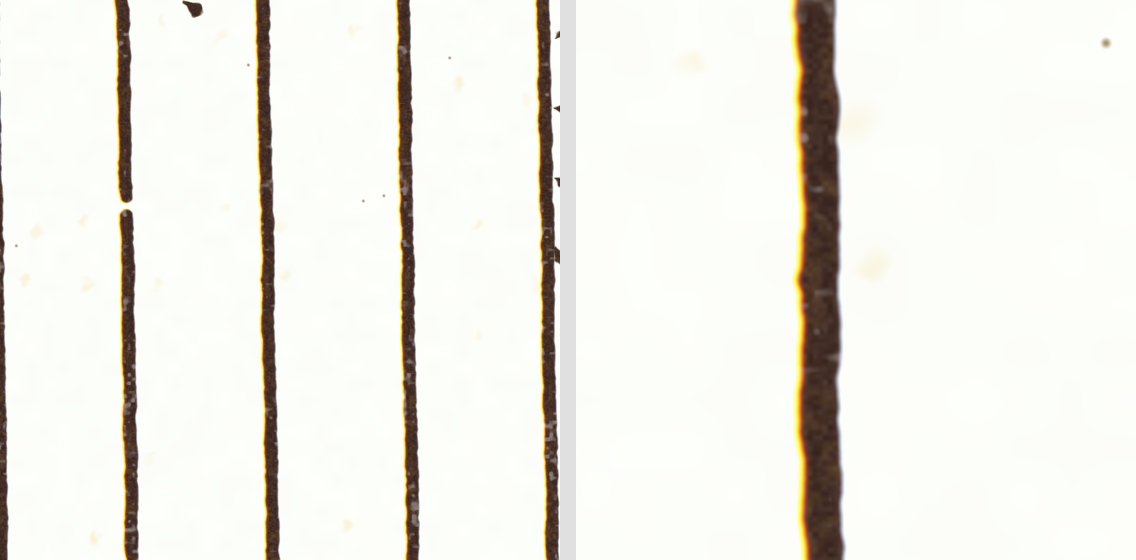
Left: the whole. Right: its middle third, enlarged.
Give the GLSL for this pattern, as a WebGL 1 fragment shader.

```glsl
precision highp float;
// Worn, slightly tilted vertical ink rules with ochre fringes on stained white paper.
uniform vec2 u_resolution;

#define PITCH 0.25
#define FIRST_X -0.021
#define TILT 0.018
#define HALF_WIDTH 0.0108
#define ROUGHNESS 0.0042
#define SOFTNESS 0.0021
#define FRINGE 0.0021
#define GAP_Y 0.632
#define PAPER vec3(0.993, 1.0, 0.985)
#define INK vec3(0.25, 0.17, 0.145)
#define BROWN vec3(0.40, 0.29, 0.18)
#define GREY vec3(0.60, 0.56, 0.55)

float hash(vec2 p) {
  return fract(sin(dot(p, vec2(127.1, 311.7))) * 43758.545);
}

float noise(vec2 p) {
  vec2 i = floor(p), f = fract(p);
  f = f * f * (3.0 - 2.0 * f);
  return mix(mix(hash(i), hash(i + vec2(1.0, 0.0)), f.x),
             mix(hash(i + vec2(0.0, 1.0)), hash(i + 1.0), f.x), f.y);
}

// Distance per colour channel: green and blue reach further to the left
vec3 ruleDistance(vec2 p, float index) {
  float firstShift = 0.018 * (1.0 - step(0.5, index));
  float wobble = 0.004 * (noise(vec2(p.y * 7.0, index * 9.3)) - 0.5)
               + 0.002 * (noise(vec2(p.y * 28.0, index * 5.1)) - 0.5);
  float dx = p.x - FIRST_X - firstShift - PITCH * index + TILT * (p.y - 0.5) - wobble;
  float side = step(0.0, dx) * 17.0 + index * 31.0;
  float rough = 0.6 * noise(vec2(p.y * 48.0, side)) + 0.4 * noise(vec2(p.y * 120.0, side + 7.0));
  float radius = HALF_WIDTH + ROUGHNESS * (rough - 0.5);
  // The second rule is broken, with rounded ends
  float isBroken = 1.0 - step(0.5, abs(index - 1.0));
  float dy = isBroken * max(0.0065 + radius - abs(p.y - GAP_Y), 0.0);
  vec3 spread = FRINGE * vec3(0.0, 0.35, 1.0);
  vec3 shifted = vec3(dx) + spread;
  return sqrt(shifted * shifted + dy * dy) - radius - spread * 0.8;
}

// Tapered drop running from a round end to a narrow tip
float dropDistance(vec2 p, vec2 tip, float radius) {
  float t = clamp(dot(p, tip) / dot(tip, tip), 0.0, 1.0);
  return length(p - tip * t) - radius * mix(1.0, 0.25, t);
}

float blotDistance(vec2 p) {
  p += 0.006 * (vec2(noise(p * 90.0), noise(p * 90.0 + 40.0)) - 0.5);
  float d = dropDistance(p - vec2(0.349, 0.982), vec2(-0.020, 0.013), 0.013);
  // Ragged marks cut by the right edge
  for (int i = 0; i < 4; i++) {
    float k = float(i);
    vec2 center = vec2(1.001, 0.94 - 0.133 * k);
    float radius = 0.006 + 0.005 * step(2.5, k);
    d = min(d, dropDistance(p - center, vec2(-0.010, -0.007 + 0.008 * k), radius));
  }
  return d;
}

// Pale yellow stains, thinning out towards the right
float stainAmount(vec2 p) {
  vec2 cell = floor(p * 9.0);
  vec2 q = fract(p * 9.0) - 0.5;
  q -= 0.4 * (vec2(hash(cell + 3.0), hash(cell + 8.0)) - 0.5);
  q += 0.16 * (vec2(noise(p * 65.0), noise(p * 65.0 + 20.0)) - 0.5);
  float blob = 1.0 - smoothstep(0.02, 0.15, length(vec2(q.x + q.y * 0.4, q.y - q.x * 0.6)));
  return blob * step(hash(cell + 15.0), 0.48 - 0.35 * p.x) * (0.4 + 0.6 * hash(cell + 21.0));
}

// Tiny brown flecks
float fleckAmount(vec2 p, float soft) {
  vec2 cell = floor(p * 12.0);
  vec2 q = fract(p * 12.0) - 0.5 - 0.7 * (vec2(hash(cell + 51.0), hash(cell + 64.0)) - 0.5);
  float d = length(q) / 12.0 - 0.0022;
  return (1.0 - smoothstep(-soft, soft, d)) * step(0.955, hash(cell + 77.0));
}

void main() {
  vec2 p = gl_FragCoord.xy / u_resolution;
  float soft = max(SOFTNESS, 0.8 / min(u_resolution.x, u_resolution.y));

  // Paper with faint grain, stains and flecks
  vec3 color = PAPER - 0.010 * noise(p * 35.0) * vec3(0.6, 0.8, 1.0);
  color = mix(color, vec3(0.97, 0.93, 0.78), 0.75 * stainAmount(p));
  color = mix(color, vec3(0.55, 0.43, 0.25), 0.75 * fleckAmount(p, soft));

  // Ink coverage
  vec3 d = vec3(blotDistance(p));
  for (int i = 0; i < 5; i++) {
    d = min(d, ruleDistance(p, float(i)));
  }
  vec3 cover = 1.0 - smoothstep(vec3(-soft), vec3(soft), d);

  // Mottled ink with rubbed grey patches and a browner rim
  float coarse = noise(p * vec2(95.0, 70.0));
  float fine = noise(p * 210.0 + 13.0);
  vec3 ink = mix(INK, BROWN, 0.55 * smoothstep(0.35, 0.9, 0.5 * (coarse + fine)));
  ink = mix(ink, BROWN, 0.45 * smoothstep(-0.005, 0.0, d.x));
  float worn = smoothstep(0.60, 0.88, 0.6 * noise(p * 130.0 + 31.0) + 0.4 * noise(p * vec2(50.0, 24.0)));
  ink = mix(ink, GREY, 0.75 * worn);
  ink += 0.07 * (noise(p * 330.0) - 0.5);

  gl_FragColor = vec4(mix(color, ink, cover), 1.0);
}
```
